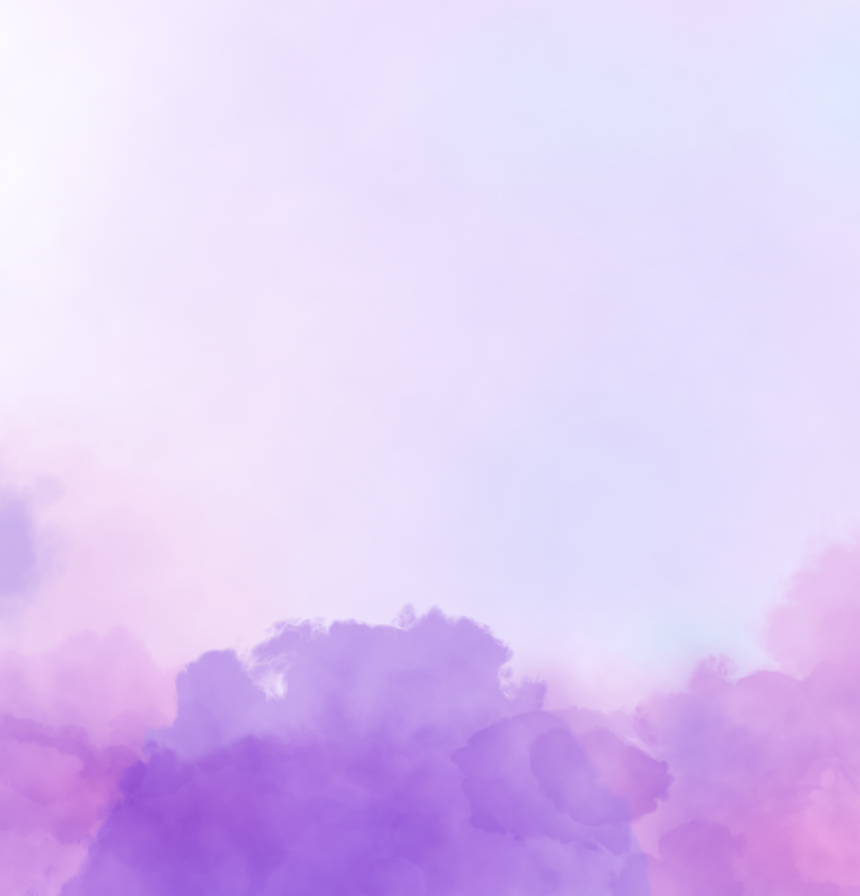
Give the GLSL for this background, as a Shadertoy shader.

```glsl
float hash(vec2 cell) {
    return fract(sin(dot(cell, vec2(127.1, 311.7))) * 43758.5453);
}

float noise(vec2 p) {
    vec2 cell = floor(p);
    vec2 f = fract(p);
    f = f * f * (3.0 - 2.0 * f);
    float low = mix(hash(cell), hash(cell + vec2(1, 0)), f.x);
    float high = mix(hash(cell + vec2(0, 1)), hash(cell + vec2(1, 1)), f.x);
    return mix(low, high, f.y);
}

// Sharpness 0 gives smooth noise, 1 gives rounded lobes with creases
float fractal(vec2 p, float sharpness) {
    float sum = 0.0, amplitude = 0.5;
    for (int i = 0; i < 5; i++) {
        float n = noise(p);
        sum += amplitude * mix(n, abs(2.0 * n - 1.0), sharpness);
        p = mat2(1.6, 1.2, -1.2, 1.6) * p + 3.7;
        amplitude *= 0.5;
    }
    return sum;
}

float ellipse(vec2 p, vec2 center, vec2 radii) {
    return (length((p - center) / radii) - 1.0) * min(radii.x, radii.y);
}

float smoothUnion(float a, float b, float k) {
    float h = max(k - abs(a - b), 0.0) / k;
    return min(a, b) - 0.25 * h * h * k;
}

vec2 warp(vec2 p, float scale, float amount) {
    return p + amount * (vec2(fractal(p * scale, 0.0), fractal(p * scale + 19.3, 0.0)) - 0.48);
}

// Soft elliptical patch of colour
vec3 tint(vec3 back, vec3 tone, float strength, vec2 p, vec2 center, vec2 radii) {
    vec2 q = (p - center) / radii;
    return mix(back, tone, strength * exp(-dot(q, q)));
}

// Cloud body that darkens from its rim to its core
vec3 cloud(vec3 back, float d, float softness, float depth, vec3 rim, vec3 core, float opacity) {
    vec3 body = mix(rim, core, smoothstep(0.0, depth, -d));
    return mix(back, body, opacity * smoothstep(softness, -softness, d));
}

vec3 skyColor(vec2 p) {
    vec3 sky = vec3(0.926, 0.88, 0.99);
    sky = tint(sky, vec3(0.89, 0.86, 0.99), 0.75, p, vec2(0.78, 0.66), vec2(0.25, 0.25));
    sky = tint(sky, vec3(0.875, 0.895, 0.99), 0.7, p, vec2(0.65, 0.87), vec2(0.18, 0.11));
    sky = tint(sky, vec3(0.87, 0.91, 0.99), 0.85, p, vec2(0.97, 0.9), vec2(0.13, 0.12));
    sky = tint(sky, vec3(0.855, 0.85, 0.985), 0.85, p, vec2(0.66, 0.43), vec2(0.19, 0.13));
    sky = tint(sky, vec3(0.95, 0.895, 0.98), 0.9, p, vec2(0.22, 0.5), vec2(0.23, 0.2));
    sky = tint(sky, vec3(0.985, 0.975, 1.0), 1.0, p, vec2(-0.04, 0.87), vec2(0.23, 0.35));
    return tint(sky, vec3(0.865, 0.905, 0.98), 0.85, p, vec2(0.79, 0.29), vec2(0.09, 0.05));
}

// Scattered lobes that are crisp at the rim and fade inward
vec3 innerPuffs(vec3 color, vec2 p, float lobes) {
    for (int i = 0; i < 26; i++) {
        vec2 seed = vec2(float(i), 4.0);
        vec2 center = vec2(hash(seed), 0.2 * hash(seed + 9.0));
        float d = ellipse(p, center, vec2(0.07, 0.05) * (0.6 + hash(seed + 17.0))) + lobes;
        float rim = smoothstep(0.005, -0.005, d) * smoothstep(0.07, 0.0, -d);
        vec3 tone = mix(vec3(0.95, 0.9, 0.98), vec3(1.05, 1.1, 1.02), hash(seed + 31.0));
        color *= mix(vec3(1.0), tone, rim * smoothstep(0.28, 0.2, p.y));
    }
    return color;
}

void mainImage(out vec4 fragColor, in vec2 fragCoord) {
    vec2 p = fragCoord / iResolution.y;
    vec2 soft = warp(p, 5.0, 0.1);
    vec2 q = warp(p, 9.0, 0.05);
    float lobes = 0.07 * (0.3 - fractal(q * 13.0, 1.0));
    float mottling = fractal(q * 9.0 + 7.0, 0.0) - 0.48;
    float grain = fractal(p * 45.0, 0.0) - 0.48;
    vec3 violet = vec3(0.6, 0.375, 0.86);

    // Sky and distant haze
    vec3 color = skyColor(soft);
    float haze = ellipse(soft, vec2(0.0, 0.29), vec2(0.3, 0.25)) + lobes;
    color = cloud(color, haze, 0.045, 0.2, vec3(0.95, 0.865, 0.965), vec3(0.92, 0.78, 0.94), 0.85);
    color = cloud(color, soft.y - 0.24 + lobes, 0.04, 0.2, vec3(0.9, 0.8, 0.95), vec3(0.82, 0.6, 0.9), 0.9);
    float side = ellipse(q, vec2(-0.01, 0.385), vec2(0.07, 0.095)) + lobes;
    color = cloud(color, side, 0.02, 0.05, vec3(0.86, 0.76, 0.94), vec3(0.77, 0.67, 0.92), 0.8);

    // Right bank
    float right = ellipse(q, vec2(0.97, 0.22), vec2(0.13, 0.19)) + lobes;
    color = cloud(color, right, 0.018, 0.12, vec3(0.9, 0.76, 0.94), vec3(0.86, 0.63, 0.9), 0.9);
    right = ellipse(q, vec2(0.86, 0.08), vec2(0.17, 0.175)) + lobes;
    color = cloud(color, right, 0.007, 0.12, vec3(0.86, 0.66, 0.91), vec3(0.78, 0.54, 0.88), 0.85);
    color = tint(color, vec3(0.72, 0.56, 0.9), 0.7, soft, vec2(0.79, 0.16), vec2(0.07, 0.08));
    color = tint(color, vec3(0.89, 0.58, 0.87), 0.75, soft, vec2(0.92, 0.04), vec2(0.1, 0.07));

    // Left bank
    float left = ellipse(q, vec2(0.07, 0.07), vec2(0.27, 0.215)) + lobes;
    color = cloud(color, left, 0.01, 0.14, vec3(0.9, 0.74, 0.94), vec3(0.77, 0.53, 0.88), 0.85);
    color = tint(color, vec3(0.82, 0.49, 0.85), 0.6, soft, vec2(0.09, 0.12), vec2(0.08, 0.05));
    color = tint(color, vec3(0.9, 0.67, 0.91), 0.5, soft, vec2(0.15, 0.22), vec2(0.1, 0.04));

    // Central cloud with its crown of puffs
    float center = ellipse(q, vec2(0.44, 0.06), vec2(0.25, 0.21));
    center = smoothUnion(center, ellipse(q, vec2(0.26, 0.16), vec2(0.08, 0.1)), 0.03);
    center = smoothUnion(center, ellipse(q, vec2(0.378, 0.235), vec2(0.06, 0.05)), 0.03);
    center = smoothUnion(center, ellipse(q, vec2(0.508, 0.25), vec2(0.065, 0.055)), 0.03);
    center = smoothUnion(center, ellipse(q, vec2(0.65, 0.06), vec2(0.07, 0.065)), 0.03) + lobes;
    color = cloud(color, center, 0.007, 0.13, vec3(0.76, 0.62, 0.92), vec3(0.64, 0.44, 0.88), 0.92);
    color = tint(color, vec3(0.71, 0.5, 0.87), 0.5, soft, vec2(0.6, 0.17), vec2(0.06, 0.08));

    // Deep foreground that dissolves to the right
    float front = ellipse(q, vec2(0.33, 0.0), vec2(0.26, 0.18)) + lobes;
    float blur = 0.008 + 0.05 * smoothstep(0.15, 0.45, p.x);
    color = cloud(color, front, blur, 0.1, vec3(0.67, 0.44, 0.87), violet, 0.9 * smoothstep(0.65, 0.38, p.x));
    color = tint(color, vec3(0.64, 0.36, 0.83), 0.6, soft, vec2(0.24, 0.1), vec2(0.1, 0.05));

    // Painted detail, stronger inside the clouds
    color = innerPuffs(color, q, lobes);
    float inside = smoothstep(0.35, 0.15, p.y);
    color += (mottling * mix(0.03, 0.18, inside) + grain * mix(0.012, 0.05, inside)) * vec3(0.8, 1.0, 0.35);
    fragColor = vec4(clamp(color, 0.0, 1.0), 1.0);
}
```
